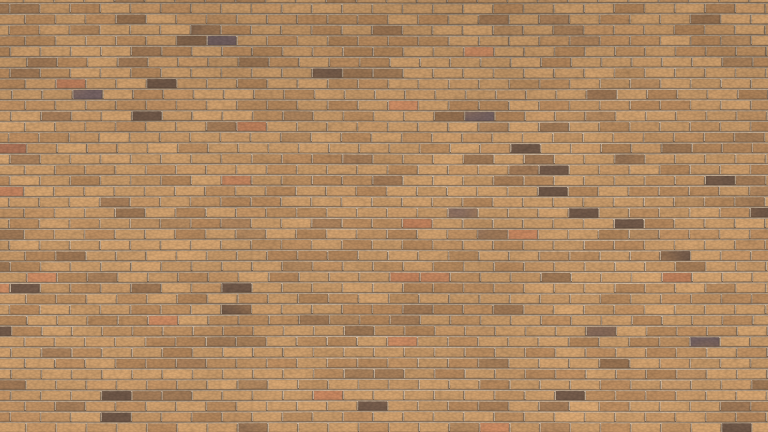
Write a WebGL 2 fragment shader that draws this texture.

```glsl
#version 300 es
precision highp float;
// A wall of long, thin tan bricks in running bond with narrow pale joints.
// Each brick gets a hashed tone; cellular grain and layered sines add wear,
// and every joint is split into a shaded upper part and a lit lower part.

uniform vec2 u_resolution;
out vec4 fragColor;

const float ROWS = 40.2;
const float COLUMNS = 25.4;
const vec2 BRICK = vec2(16.0 / 9.0 / COLUMNS, 1.0 / ROWS);
const float JOINT = 0.0040;

const vec3 TAN = vec3(0.77, 0.595, 0.41);
const vec3 OCHRE = vec3(0.68, 0.51, 0.35);
const vec3 BROWN = vec3(0.57, 0.43, 0.31);
const vec3 UMBER = vec3(0.42, 0.33, 0.27);
const vec3 PLUM = vec3(0.43, 0.36, 0.36);
const vec3 ROSE = vec3(0.76, 0.48, 0.35);
const vec3 MORTAR = vec3(0.75, 0.67, 0.58);
const vec3 SHADOW = vec3(0.40, 0.32, 0.25);

float hash(vec2 p, float seed) {
  vec3 q = fract(vec3(p.xyx) * vec3(0.1031, 0.1030, 0.0973) + seed * 0.137);
  q += dot(q, q.yzx + 33.33);
  return fract((q.x + q.y) * q.z);
}

// Distance to the nearest scattered point, one point per unit cell.
float cellular(vec2 p) {
  vec2 cell = floor(p);
  float nearest = 2.0;
  for (int y = -1; y <= 1; y++) {
    for (int x = -1; x <= 1; x++) {
      vec2 c = cell + vec2(x, y);
      vec2 site = c + vec2(hash(c, 1.0), hash(c, 2.0));
      nearest = min(nearest, distance(p, site));
    }
  }
  return nearest;
}

// Slow, smooth variation from about -1 to 1.
float waves(vec2 p) {
  float sum = 0.0;
  float weight = 0.5;
  for (int i = 0; i < 4; i++) {
    sum += weight * sin(p.x + 1.7 * sin(p.y)) * cos(p.y - 0.6 * p.x);
    p = mat2(1.5, 1.1, -1.1, 1.5) * p + 2.3;
    weight *= 0.6;
  }
  return sum;
}

float boxDistance(vec2 p, vec2 halfSize) {
  vec2 q = abs(p) - halfSize;
  return length(max(q, 0.0)) + min(max(q.x, q.y), 0.0);
}

// Fired tone of one brick; dark ones gather where cluster is high.
vec3 brickTone(vec2 id, float cluster) {
  vec3 tone = mix(TAN, OCHRE, smoothstep(0.35, 1.0, hash(id, 3.0)));
  float firing = hash(id, 4.0) + 0.035 * cluster;
  tone = mix(tone, BROWN, 0.8 * smoothstep(0.86, 0.93, firing));
  vec3 dark = mix(UMBER, PLUM, step(0.75, hash(id, 5.0)));
  tone = mix(tone, dark, smoothstep(0.955, 0.98, firing));
  tone = mix(tone, ROSE, 0.6 * step(0.983, hash(id, 6.0)));
  return tone * (0.96 + 0.08 * hash(id, 7.0));
}

void main() {
  vec2 p = gl_FragCoord.xy / u_resolution.y;
  float pixel = 1.0 / u_resolution.y;

  // Running bond: alternate rows shift by half a brick, laid a little unevenly.
  vec2 wall = p / BRICK + vec2(0.16, 0.1);
  wall.y += 0.025 * sin(p.x * 5.0 + p.y * 3.0);
  float row = floor(wall.y);
  wall.x += 0.5 * mod(row, 2.0) + 0.12 * (hash(vec2(row, 9.0), 8.0) - 0.5);
  vec2 id = floor(wall);
  vec2 local = (fract(wall) - 0.5) * BRICK;

  // Brick outline with small differences in joint width and worn edges.
  float joint = JOINT * (0.85 + 0.3 * hash(id, 10.0));
  float wear = 0.0003 * waves(p * 160.0);
  float d = boxDistance(local, 0.5 * (BRICK - joint)) + wear;
  float brickMask = 1.0 - smoothstep(-0.5 * pixel, 0.5 * pixel, d);

  // Brick face: tone, fine grain, soft blotches and a darker lower rim.
  float stain = waves(p * vec2(3.5, 6.0));
  float grain = cellular(p * vec2(110.0, 190.0)) - 0.45;
  vec3 face = brickTone(id, stain);
  face *= 1.0 - 0.13 * grain + 0.04 * waves(p * vec2(55.0, 90.0) + id);
  face *= 1.0 + 0.04 * stain - 0.05 * smoothstep(0.6, 1.0, p.y);
  float rim = smoothstep(-0.0035, 0.0, d);
  face *= 1.0 - rim * (local.y < 0.0 ? 0.10 : 0.02);

  // Joint: shade falls below each brick and on one side of upright joints.
  vec2 offset = (fract(wall + 0.5) - 0.5) * BRICK;
  float side = abs(offset.y) < 0.5 * joint + 0.5 * pixel ? offset.y : -offset.x;
  float soft = max(pixel, 0.0008);
  float shade = smoothstep(-soft, soft, side - 0.0002);
  float bleach = 0.12 * waves(p * vec2(6.0, 9.0) + 4.0) - 0.12 * smoothstep(0.55, 1.0, p.y);
  vec3 mortar = MORTAR * (1.0 + bleach - 0.15 * grain);
  mortar = mix(mortar, SHADOW, 0.85 * shade);

  fragColor = vec4(clamp(mix(mortar, face, brickMask), 0.0, 1.0), 1.0);
}
```
